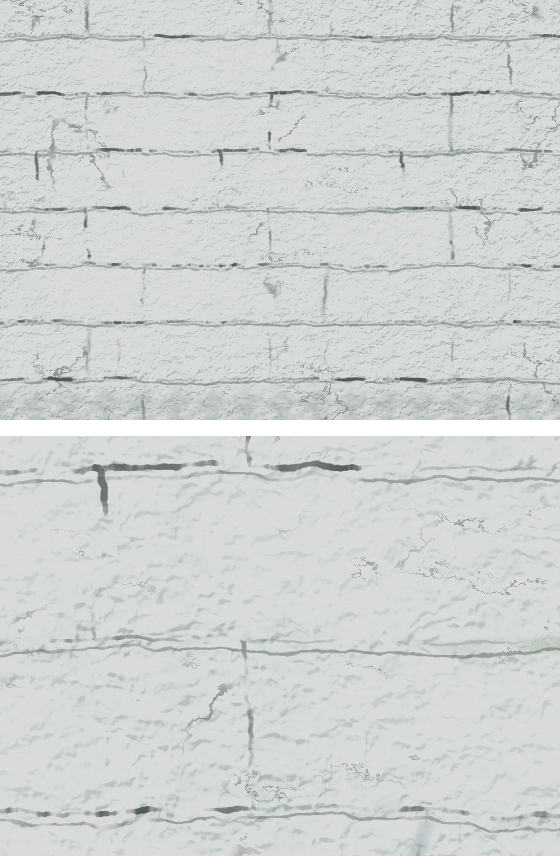
Top, the full canvas; bottom, a detail of the centre.
A Shadertoy shader for this texture:

```glsl
vec2 hash2(vec2 p) {
    p = vec2(dot(p, vec2(127.1, 311.7)), dot(p, vec2(269.5, 183.3)));
    return fract(sin(p) * 43758.5);
}

// Distances to the nearest and second nearest cell point
vec2 cells(vec2 p) {
    vec2 base = floor(p), nearest = vec2(9.0);
    for (int j = -1; j <= 1; j++)
    for (int i = -1; i <= 1; i++) {
        vec2 cell = base + vec2(i, j);
        float d = length(cell + hash2(cell) - p);
        nearest = d < nearest.x ? vec2(d, nearest.x) : vec2(nearest.x, min(nearest.y, d));
    }
    return nearest;
}

// Layered, rotated sines, roughly -1 to 1
float waves(vec2 p) {
    float sum = 0.0, amp = 0.6;
    for (int i = 0; i < 5; i++) {
        sum += amp * sin(p.x + 1.3 * cos(p.y)) * cos(p.y + 0.7 * sin(p.x));
        p = mat2(1.6, 1.2, -1.2, 1.6) * p + 3.1;
        amp *= 0.6;
    }
    return sum;
}

// Lumpy paint surface
float relief(vec2 p) {
    p += 0.009 * vec2(waves(p * 32.0), waves(p * 32.0 + 9.0));
    return 0.45 * cells(p * vec2(26.0, 38.0)).x
         + 0.30 * cells(p * vec2(62.0, 85.0)).x
         + 0.17 * cells(p * vec2(130.0, 170.0)).x;
}

float line(float d, float halfWidth, float pixel) {
    return 1.0 - smoothstep(halfWidth, halfWidth + 1.5 * pixel, abs(d));
}

void mainImage(out vec4 fragColor, in vec2 fragCoord) {
    float pixel = 1.0 / iResolution.y;
    vec2 p = fragCoord * pixel;
    float wobble = waves(p * vec2(14.0, 9.0));
    float grain = waves(p * vec2(75.0, 110.0));

    // Courses: signed distance to the nearest bed joint
    float course = (p.y - 0.097 + 0.005 * wobble + 0.002 * grain) / 0.136;
    float row = floor(course), joint = floor(course + 0.5);
    float bedDist = (course - joint) * 0.136;

    // Bricks: signed distance to the nearest head joint
    float shift = mod(row, 2.0) < 0.5 ? 0.48 : 0.79;
    if (row == 3.0) shift = 0.2;
    float along = p.x / 0.434 - shift + 0.018 * waves(p.yx * vec2(22.0, 7.0) + row);
    float brick = floor(along + 0.5);
    float headDist = (along - brick) * 0.434 + 0.0015 * grain;
    vec2 chance = hash2(vec2(brick, row) + 4.0);

    // Rough patches gather away from the middle and along the joints
    float nearBed = exp(-abs(bedDist) / 0.012);
    float nearHead = exp(-abs(headDist) / 0.010);
    float dirt = smoothstep(0.10, 0.03, p.y);
    float edge = smoothstep(0.1, 0.75, length((p - vec2(0.62, 0.52)) * vec2(0.8, 1.1)));
    float rough = 0.18 + 0.55 * edge + 0.35 * waves(p * 5.0 + 2.0)
                + 0.4 * nearBed + 0.25 * nearHead + 0.45 * dirt;
    rough = clamp(rough, 0.06, 1.0);

    // Light from the upper left picks out thin creases
    float slope = (relief(p + vec2(-0.0015, 0.0028)) - relief(p)) / 0.16;
    float crease = smoothstep(0.25, 1.05, slope) * rough;
    float mottle = smoothstep(-0.5, 0.8, slope + 0.4 * grain) * rough;

    vec3 color = mix(vec3(0.85, 0.86, 0.855), vec3(0.77, 0.82, 0.805), 0.75 * mottle);
    color = mix(color, vec3(0.58, 0.62, 0.605), 0.75 * crease);

    // Grime under the joints, smears on some head joints, dirty lowest course
    float stain = smoothstep(0.25, 0.8, waves(vec2(p.x * 6.0, joint * 5.3)));
    float under = smoothstep(-0.014, -0.002, bedDist) * smoothstep(0.004, 0.0, bedDist);
    color = mix(color, vec3(0.60, 0.65, 0.59), 0.6 * stain * under * (0.7 + 0.5 * grain));
    float smear = step(0.75, chance.x) * smoothstep(0.009, 0.002, abs(headDist));
    color = mix(color, vec3(0.67, 0.71, 0.73), 0.55 * smear * (1.0 - nearBed));
    color = mix(color, vec3(0.66, 0.69, 0.66), dirt * clamp(0.35 + 0.4 * grain, 0.0, 0.8));

    // Broken bed joints: a main line and a faint second one
    float gate = smoothstep(-0.35, 0.55, waves(vec2(p.x * 7.0 + joint * 3.7, joint * 2.3)));
    float breaks = smoothstep(-0.5, 0.3, waves(vec2(p.x * 45.0, joint * 7.1)));
    float bed = line(bedDist, 0.0004 + 0.0018 * gate * breaks, pixel) * (0.22 + 0.68 * gate) * breaks;
    bed = max(bed, 0.4 * line(bedDist + 0.008 + 0.003 * wobble, 0.0006, pixel) * (1.0 - gate * breaks));

    // Head joints, each with its own strength
    float headBreaks = smoothstep(-0.3, 0.5, waves(vec2(p.y * 40.0, brick * 3.0 + row)));
    float head = line(headDist, 0.0005 + 0.0016 * chance.y * headBreaks, pixel)
               * (0.15 + 0.6 * chance.y) * headBreaks;

    // Wandering hairline cracks
    vec2 web = cells(p * vec2(8.0, 15.0) + 0.25 * vec2(wobble, grain));
    float hair = line(web.y - web.x, 0.012, 14.0 * pixel)
               * smoothstep(0.2, 0.7, waves(p * 11.0 + 5.0)) * 0.45;

    float crack = max(max(bed, head), hair);
    color = mix(color, vec3(0.27, 0.30, 0.28), crack);
    fragColor = vec4(color, 1.0);
}
```
